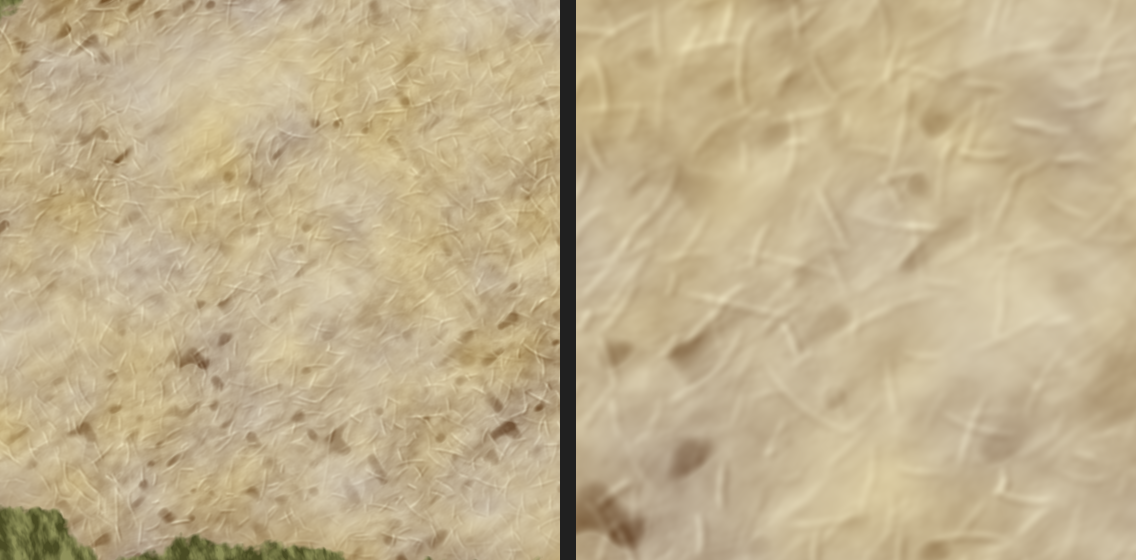
Left, the full canvas; right, a detail of the centre.
Write a Shadertoy shader that draws this texture.

```glsl
// Dry, trampled straw on bare ground with green grass creeping in at the lower edge.

const vec3 STRAW       = vec3(0.752, 0.680, 0.540);
const vec3 TONE_STEP   = vec3(0.066, 0.078, 0.080); // colour change per unit of tone
const vec3 OCHRE_TINT  = vec3(0.015, 0.004, -0.045);
const vec3 GRASS_DARK  = vec3(0.27, 0.28, 0.12);
const vec3 GRASS_LIGHT = vec3(0.55, 0.56, 0.34);

const float LAY_ANGLE    = 0.62;  // main direction of the flattened straw
const float PATCH_TONE   = 1.35;
const float STREAK_TONE  = 1.00;
const float GRAIN_TONE   = 1.25;
const float HOLLOW_TONE  = 2.60;
const float STRAND_TONE  = 1.05;
const float STRAND_WIDTH = 0.0024;
const int   STRAND_LAYERS = 3;

float hash(vec2 p) {
    vec3 q = fract(p.xyx * 0.1031);
    q += dot(q, q.yzx + 33.33);
    return fract((q.x + q.y) * q.z);
}

float noise(vec2 p) {
    vec2 i = floor(p), f = fract(p);
    f = f * f * (3.0 - 2.0 * f);
    return mix(mix(hash(i), hash(i + vec2(1, 0)), f.x),
               mix(hash(i + vec2(0, 1)), hash(i + vec2(1, 1)), f.x), f.y);
}

vec2 turn(vec2 p, float a) {
    float c = cos(a), s = sin(a);
    return vec2(c * p.x + s * p.y, c * p.y - s * p.x);
}

// Signed layered noise, each octave turned to hide the lattice.
float fbm(vec2 p) {
    float sum = 0.0, amp = 0.57;
    for (int i = 0; i < 3; i++) {
        sum += amp * (2.0 * noise(p) - 1.0);
        p = turn(p, 0.9) * 2.03 + 17.3;
        amp *= 0.5;
    }
    return sum;
}

float blob(vec2 p, vec2 centre, vec2 size) {
    vec2 d = (p - centre) / size;
    return exp(-dot(d, d));
}

// One layer of curved stalks, each bright with a soft shadow below it.
float strands(vec2 uv, float cells, float seed, float width) {
    vec2 p = uv * cells, home = floor(p);
    float sum = 0.0;
    for (int y = -1; y <= 1; y++)
    for (int x = -1; x <= 1; x++) {
        vec2 id = home + vec2(x, y), key = id + seed;
        vec2 centre = id + 0.2 + 0.6 * vec2(hash(key), hash(key + 71.7));
        float swirl = noise(centre / cells * 6.0 + 40.0) - 0.5;
        float angle = LAY_ANGLE + 2.4 * swirl + 1.5 * (hash(key + 23.1) - 0.5);
        vec2 q = turn(p - centre, angle);
        q.y += (hash(key + 9.4) - 0.5) * 0.7 * q.x * q.x;
        float halfLength = mix(0.3, 0.8, hash(key + 52.6));
        float taper = 1.0 - smoothstep(0.4 * halfLength, halfLength, abs(q.x));
        float across = q.y / (cells * width);
        float profile = exp(-across * across)
                      - 0.65 * exp(-(across + 1.9) * (across + 1.9));
        sum += profile * taper * hash(key + 88.8);
    }
    return sum;
}

// Height of the grass fringe along the lower edge.
float fringe(float x) {
    return 0.095 * (1.0 - smoothstep(0.08, 0.19, x))
         + 0.050 * exp(-pow((x - 0.37) / 0.10, 2.0))
         + 0.032 * exp(-pow((x - 0.54) / 0.09, 2.0)) - 0.008;
}

void mainImage(out vec4 fragColor, in vec2 fragCoord) {
    vec2 uv = fragCoord / iResolution.y;
    vec2 warped = uv + 0.012 * vec2(fbm(uv * 9.0), fbm(uv * 9.0 + 31.0));
    vec2 lay = turn(warped, LAY_ANGLE);

    // Worn pale areas are smooth; the rest is rough and broken.
    float worn = blob(uv, vec2(0.07, 0.36), vec2(0.12, 0.22))
               + blob(uv, vec2(0.31, 0.87), vec2(0.16, 0.14));
    float patches = fbm(lay * vec2(4.0, 6.5) + 5.0);
    float rough = clamp(0.85 - 0.55 * worn - 0.8 * patches, 0.3, 1.25);

    // Streaks in two directions, chosen by region.
    float along  = fbm(lay * vec2(13.0, 48.0));
    float across = fbm(turn(warped, -0.75) * vec2(17.0, 42.0) + 63.0);
    float streaks = mix(along, across, smoothstep(0.5, 0.75, noise(uv * 6.0 + 12.0)));

    // Fine crumbs and dark hollows between the stalks.
    float grain = fbm(lay * vec2(48.0, 72.0) + 90.0);
    float hollows = smoothstep(0.70, 0.96, noise(lay * vec2(34.0, 50.0) + 120.0));

    float tone = 0.18 + PATCH_TONE * patches + 0.55 * worn
               + STREAK_TONE * streaks
               + GRAIN_TONE * grain * rough
               - HOLLOW_TONE * hollows * rough * rough;

    float width = max(STRAND_WIDTH, 0.7 / iResolution.y);
    for (int i = 0; i < STRAND_LAYERS; i++) {
        float layer = float(i);
        tone += STRAND_TONE * rough
              * strands(turn(uv, 0.4 * layer) + 3.0, 18.0 + 9.0 * layer, 37.0 * layer, width);
    }

    // Grass along the lower edge and in the upper left corner, with brown soil around it.
    float ragged = 0.022 * fbm(uv * vec2(38.0, 24.0)) + 0.012 * grain;
    float edge = max(fringe(uv.x) - uv.y, 0.6 * (uv.y - 0.978 - 0.5 * uv.x)) + ragged;
    tone -= 0.75 * smoothstep(-0.08, 0.0, edge);

    vec3 color = STRAW + TONE_STEP * clamp(tone, -4.5, 2.2);
    color += OCHRE_TINT * 1.6 * fbm(uv * 8.0 + 77.0);

    float blades = fbm(turn(warped, 0.25) * vec2(75.0, 38.0) + 150.0);
    vec3 grass = mix(GRASS_DARK, GRASS_LIGHT, clamp(0.42 + 1.1 * blades + 0.3 * grain, 0.0, 1.0));
    color = mix(color, grass, 0.95 * smoothstep(-0.006, 0.012, edge));

    fragColor = vec4(clamp(color, 0.0, 1.0), 1.0);
}
```
